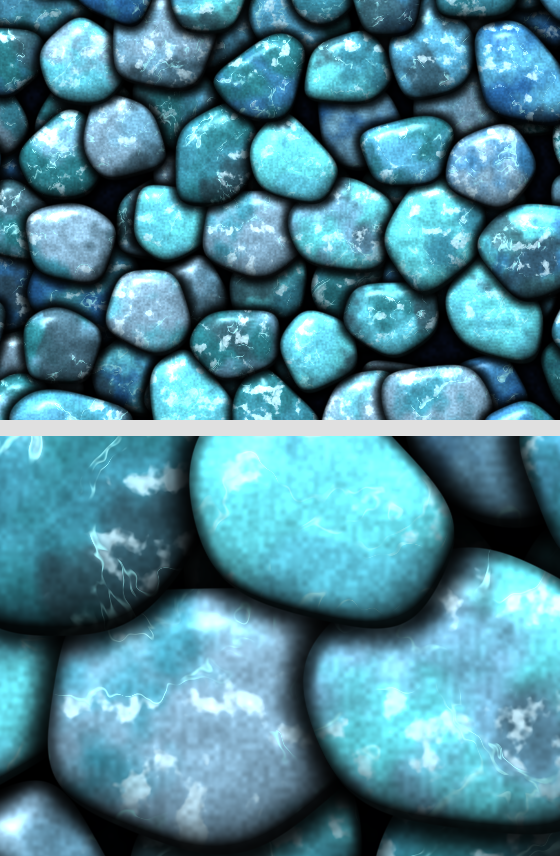
Top: the whole. Bottom: its middle third, enlarged.
Give the GLSL for this texture, as a Shadertoy shader.

```glsl
const float CELL = 0.212;         // spacing of the stones
const float JITTER = 0.5;         // scatter inside a cell
const float SIZE_MIN = 0.084;
const float SIZE_MAX = 0.126;
const float STRETCH = 1.55;       // greatest length to width ratio
const float SHADOW_REACH = 0.03;
const float GRAIN = 0.2;
const int SIDES = 5;
const float TAU = 6.2832;
const vec3 LIGHT = vec3(-0.2, 0.62, 0.76);
const vec3 GAP = vec3(0.015, 0.03, 0.07);
const vec3 VEIN = vec3(0.62, 0.94, 0.97);
const vec3 CHALK = vec3(0.80, 0.93, 0.98);
const vec3 SMOKE = vec3(0.19, 0.29, 0.34);
const vec3 SKY = vec3(0.36, 0.72, 0.89);
const vec3 MINERALS[5] = vec3[5](
    SKY,
    vec3(0.40, 0.88, 0.94),       // cyan
    vec3(0.17, 0.48, 0.53),       // teal
    vec3(0.16, 0.40, 0.64),       // deep blue
    vec3(0.52, 0.69, 0.80));      // grey blue

float hash(vec2 p) {
    return fract(sin(dot(p, vec2(127.1, 311.7))) * 43758.5);
}

float noise(vec2 p) {
    vec2 i = floor(p), f = fract(p);
    f = f * f * (3.0 - 2.0 * f);
    return mix(mix(hash(i), hash(i + vec2(1, 0)), f.x),
               mix(hash(i + vec2(0, 1)), hash(i + vec2(1, 1)), f.x), f.y);
}

float fbm(vec2 p) {
    float sum = 0.0, amp = 0.53;
    for (int i = 0; i < 4; i++) {
        sum += amp * noise(p);
        p = mat2(1.6, 1.2, -1.2, 1.6) * p + 3.7;
        amp *= 0.5;
    }
    return sum;
}

// Rounded polygon: x is 0 at the centre and 1 on the rim, yz its gradient
vec3 stoneField(vec2 p, vec2 seed) {
    float size = mix(SIZE_MIN, SIZE_MAX, hash(seed + 1.3));
    float stretch = sqrt(mix(1.0, STRETCH, hash(seed + 2.7)));
    vec2 radii = size * vec2(stretch, 1.0 / stretch);
    float turn = (hash(seed + 4.1) - 0.5) * 2.4;
    float sum = 0.0;
    vec2 grad = vec2(0);
    for (int k = 0; k < SIDES; k++) {
        vec2 key = seed + float(k) * 7.3;
        float a = TAU * (float(k) + 0.4 * hash(key + 5.9)) / float(SIDES);
        float r = length(radii * vec2(cos(a), sin(a))) * mix(0.87, 1.12, hash(key + 8.2));
        vec2 dir = vec2(cos(a + turn), sin(a + turn)) / r;
        float t = max(dot(p, dir), 0.0);
        float t4 = t * t * t * t;
        sum += t4 * t;
        grad += t4 * dir;
    }
    float f = max(pow(sum, 0.2), 0.001);
    return vec3(f, grad / (f * f * f * f));
}

vec3 stoneColour(vec2 p, vec2 seed, vec3 field) {
    vec2 q = p + 9.0 * vec2(hash(seed + 11.0), hash(seed + 12.0));
    float kind = hash(seed + 13.0);
    float cloud = fbm(q * 13.0);
    float crack = fbm(q * 11.0 + 2.5 * cloud + 20.0);
    float fleck = fbm(q * 42.0 + 40.0);

    // Mineral patches, smoky stains, chalky crust and thin veins
    vec3 base = MINERALS[int(kind * 5.0)];
    vec3 other = MINERALS[int(hash(seed + 14.0) * 5.0)];
    vec3 col = mix(base, mix(other, SKY, 0.4), smoothstep(0.36, 0.66, cloud));
    float stain = smoothstep(0.53, 0.68, fbm(q * 9.0 + 60.0));
    col = mix(col, SMOKE, 0.75 * stain * step(0.4, hash(seed + 15.0)));
    float crust = smoothstep(0.55, 0.68, fleck) * smoothstep(0.42, 0.6, crack);
    col = mix(col, CHALK, 0.65 * crust);
    float vein = smoothstep(0.022, 0.0, abs(crack - 0.5)) * smoothstep(0.35, 0.6, fleck);
    col = mix(col, VEIN, 0.75 * vein);
    col *= 0.74 + 0.52 * fleck;
    col *= 1.0 + GRAIN * (noise(q * 230.0) - 0.5);

    // Polished dome lit from above
    float f = min(field.x, 1.0);
    vec2 slope = normalize(field.yz + 1e-5) * f * f * f;
    vec3 n = normalize(vec3(slope, sqrt(1.0 - f * f * f * f) + 0.2));
    float diffuse = max(dot(n, LIGHT), 0.0);
    col *= (0.1 + 1.2 * diffuse) * mix(1.0, 0.5, smoothstep(0.88, 1.0, f));
    vec3 bumpy = normalize(n + vec3(cloud - 0.5, fleck - 0.5, 0.0) * 0.3);
    float gloss = max(dot(bumpy, normalize(LIGHT + vec3(0, 0, 1))), 0.0);
    return col + CHALK * (0.55 * pow(gloss, 170.0) + 0.1 * pow(gloss, 24.0));
}

void mainImage(out vec4 fragColor, in vec2 fragCoord) {
    vec2 uv = fragCoord / iResolution.y;
    float pixel = 1.0 / iResolution.y;
    vec3 col = GAP * (0.5 + noise(uv * 120.0));

    // Two layers of stones, painted from back to front
    for (int layer = 0; layer < 2; layer++) {
        float depth = float(layer);
        vec2 grid = uv / CELL + 0.5 * depth + 20.0;
        for (int j = -1; j <= 1; j++) for (int i = -1; i <= 1; i++) {
            float row = floor(grid.y) + float(j);
            float shift = 0.5 * mod(row, 2.0);
            vec2 id = vec2(floor(grid.x - shift) + float(i), row);
            vec2 seed = id + 57.0 * depth;
            vec2 scatter = vec2(hash(seed + 0.3), hash(seed + 0.7)) - 0.5;
            vec2 centre = id + 0.5 + JITTER * scatter + vec2(shift, 0);
            vec3 field = stoneField((grid - centre) * CELL, seed);
            float dist = (field.x - 1.0) / length(field.yz);
            if (dist > SHADOW_REACH) continue;
            col *= mix(0.12, 1.0, smoothstep(0.0, SHADOW_REACH, dist));
            if (dist > pixel) continue;
            vec3 stone = stoneColour(uv, seed, field) * mix(0.8, 1.06, depth);
            col = mix(col, stone, smoothstep(pixel, -pixel, dist));
        }
    }
    fragColor = vec4(clamp(col, 0.0, 1.0), 1.0);
}
```
